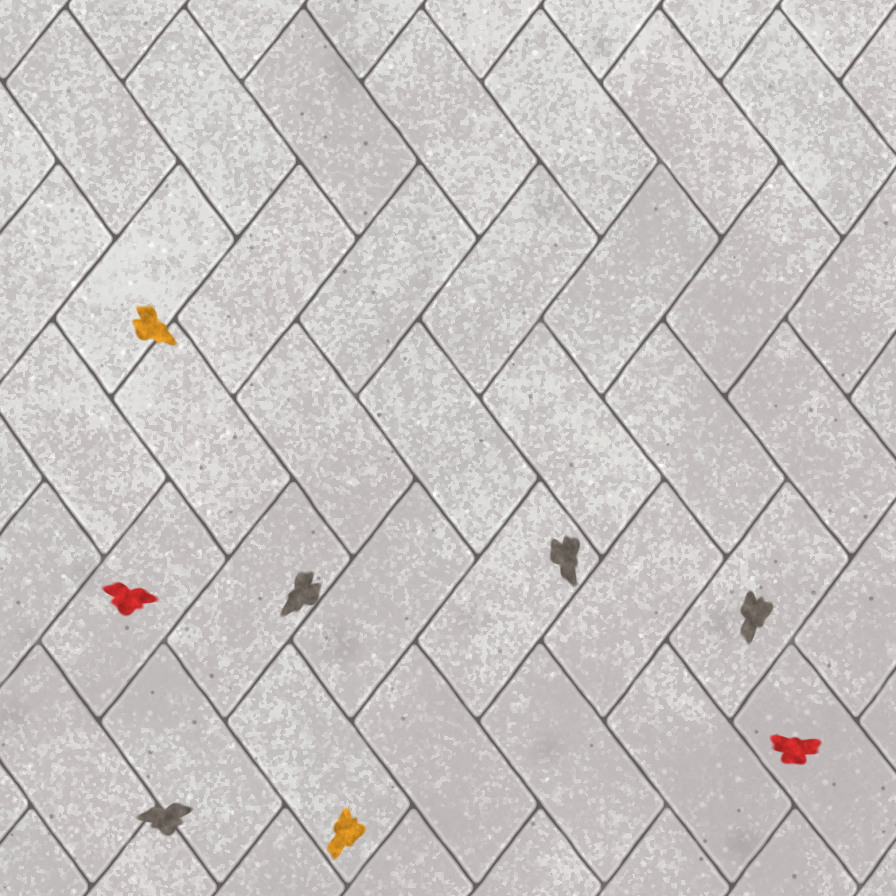
This texture is drawn by a WebGL 2 fragment shader. Its source:

```glsl
#version 300 es
precision highp float;

uniform vec2 u_resolution;
out vec4 fragColor;

const vec3 STONE = vec3(0.772, 0.751, 0.75);
const vec3 PALE = vec3(0.852, 0.852, 0.842);
const vec3 EDGE_SHADE = vec3(0.6, 0.58, 0.58);
const vec3 JOINT = vec3(0.39, 0.37, 0.37);
const vec3 DRY_LEAF = vec3(0.42, 0.39, 0.36);
const vec3 RED_LEAF = vec3(0.76, 0.16, 0.16);
const vec3 OCHRE_LEAF = vec3(0.8, 0.54, 0.13);
const float UNIT = 0.1075;        // short side of a paver
const float JOINT_HALF = 0.00105; // half width of the dark gap
const float BEVEL = 0.0031;       // outer limit of the shaded edge

float hash(vec2 p) {
  return fract(sin(dot(p, vec2(127.1, 311.7))) * 43758.5);
}

vec2 hash2(vec2 p) {
  return vec2(hash(p), hash(p + 17.3));
}

// Cellular noise: distance to the nearest point, and that point's random value
vec2 cellular(vec2 p) {
  vec2 base = floor(p);
  vec2 nearest = vec2(9.0, 0.0);
  for (int i = 0; i < 9; i++) {
    vec2 id = base + vec2(i % 3 - 1, i / 3 - 1);
    float d = length(id + hash2(id) - p);
    if (d < nearest.x) nearest = vec2(d, hash(id + 5.7));
  }
  return nearest;
}

// Layered sines, roughly -1 to 1
float mottle(vec2 p) {
  float sum = 0.0;
  float amp = 0.5;
  for (int i = 0; i < 4; i++) {
    sum += amp * sin(p.x + 1.7 * sin(p.y)) * cos(p.y + 1.3 * sin(p.x));
    p = mat2(1.6, 1.2, -1.2, 1.6) * p + 2.3;
    amp *= 0.6;
  }
  return sum;
}

// Canvas to diagonal paver axes, spreading slightly towards the bottom
vec2 paverAxes(vec2 uv) {
  float down = 1.0 - uv.y;
  float p = 2.0 * (uv.x - 0.603) / (0.1324 + 0.0107 * down);
  float q = (down - 0.006) / (0.086 + 0.0035 * down);
  return 0.5 * vec2(q + p, q - p);
}

// Herringbone of 2:1 pavers: xy = position from centre, zw = paver id
vec4 herringbone(vec2 p) {
  vec2 id = floor(p);
  vec2 local = p - id;
  float k = mod(id.x + id.y, 4.0);
  bool upright = k > 1.5;
  vec2 along = upright ? vec2(0.0, 1.0) : vec2(1.0, 0.0);
  float second = mod(k, 2.0);
  id -= along * second;
  local += along * second - 0.5 - 0.5 * along;
  return vec4(upright ? local.yx : local, id);
}

float roundBox(vec2 p, vec2 halfSize, float radius) {
  vec2 q = abs(p) - halfSize + radius;
  return length(max(q, 0.0)) + min(max(q.x, q.y), 0.0) - radius;
}

// Sparse round chips with random sizes
float chips(vec2 p, float share, float radius, float blur) {
  vec2 c = cellular(p);
  float size = radius * (0.4 + 0.6 * fract(c.y * 37.0));
  return step(1.0 - share, c.y) * (1.0 - smoothstep(size - blur, size + blur, c.x));
}

vec3 stoneColor(vec2 uv, vec2 id, float aa) {
  float grain = cellular(uv * 230.0).y - 0.5;
  float broad = mottle(uv * 6.0 + 1.5) + 0.9 * (uv.y - 0.5) + 0.3 * (0.5 - uv.x);
  float tone = 0.41 + 0.18 * mottle(uv * 22.0 + 9.0 * hash(id)) + 0.28 * broad;
  tone += 0.16 * mottle(uv * 75.0) + 0.2 * (hash(id + 3.1) - 0.5) + 0.6 * grain;
  vec3 col = mix(STONE, PALE, smoothstep(0.3, 0.72, tone));
  col += 0.035 * (tone - 0.4) + 0.018 * broad;
  col += vec3(0.006, -0.003, 0.0) * (hash(id + 8.4) - 0.5 + 0.6 * (uv.x - uv.y));

  // Pale aggregate, small dark pits and a few soft stains
  col += 0.09 * chips(uv * 62.0, 0.22, 0.2, 0.08 + 62.0 * aa);
  col -= 0.2 * chips(uv * 48.0 + 31.0, 0.06, 0.12, 0.04 + 48.0 * aa);
  col -= 0.05 * chips(uv * 14.0 + 7.0, 0.08, 0.3, 0.22);
  return col;
}

// Few ragged fallen leaves, each inside its own grid cell: rgb and coverage
vec4 leaf(vec2 p, float blur) {
  vec2 id = floor(p);
  vec2 q = p - id - mix(vec2(0.25), vec2(0.75), hash2(id + 2.0));
  float turn = 6.28 * hash(id + 4.0);
  q = mat2(cos(turn), sin(turn), -sin(turn), cos(turn)) * q * vec2(1.0, 1.7);
  float angle = atan(q.y, q.x);
  float radius = 0.1 + 0.025 * sin(angle * 3.0 + turn) + 0.012 * sin(angle * 7.0);
  float cover = 1.0 - smoothstep(radius - blur, radius + blur, length(q));
  float kind = hash(id + 9.0);
  vec3 col = kind < 0.55 ? DRY_LEAF : kind < 0.8 ? RED_LEAF : OCHRE_LEAF;
  col *= 1.0 + 0.3 * mottle(p * 30.0);
  return vec4(col, cover * step(0.55, hash(id + 6.0)));
}

void main() {
  vec2 uv = gl_FragCoord.xy / u_resolution.y;
  float aa = 0.6 / u_resolution.y;
  vec2 wobble = vec2(mottle(uv * 30.0), mottle(uv * 30.0 + 40.0));
  vec4 paver = herringbone(paverAxes(uv) + 0.01 * wobble);
  float depth = -UNIT * roundBox(paver.xy, vec2(1.0, 0.5), 0.065);
  vec3 col = stoneColor(uv, paver.zw, aa);

  // Worn light rim, stronger on the lower sides
  float rim = smoothstep(0.002, 0.0035, depth) * (1.0 - smoothstep(0.0045, 0.0075, depth));
  col += rim * mix(0.015, 0.06, smoothstep(-0.3, 0.3, max(paver.x - 0.5, paver.y)));

  // Shaded bevel and dark gap, uneven in width and partly filled with dust
  float wear = 1.0 + 0.45 * mottle(uv * 26.0 + 6.0) + 0.25 * mottle(uv * 90.0);
  float shade = 1.0 - smoothstep(JOINT_HALF, BEVEL * max(wear, 0.7) + aa, depth);
  float halfGap = JOINT_HALF * max(wear, 0.5);
  float gap = 1.0 - smoothstep(halfGap - aa, halfGap + aa, depth);
  col = mix(col, EDGE_SHADE, 0.9 * shade);
  col = mix(col, JOINT, gap * mix(0.5, 1.0, smoothstep(0.5, 0.95, wear)));

  vec4 litter = leaf(uv * 4.0, 0.01 + 4.0 * aa);
  col = mix(col, litter.rgb, litter.a);
  fragColor = vec4(clamp(col, 0.0, 1.0), 1.0);
}
```
